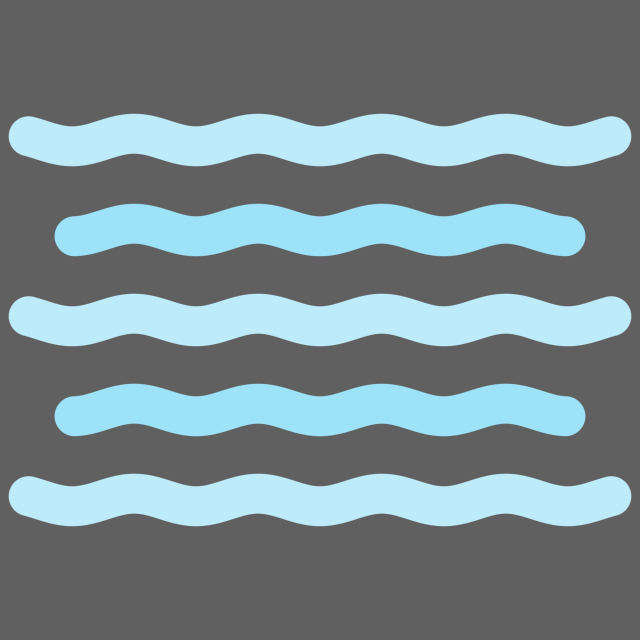
This pattern is drawn by a Shadertoy shader. Its source:

```glsl
const vec3 BACKGROUND = vec3(0.378, 0.378, 0.378);
const vec3 PALE_BLUE = vec3(0.745, 0.922, 0.980);
const vec3 SKY_BLUE = vec3(0.620, 0.886, 0.970);

const float OUTER_ROW = 2.0;           // rows run from -2 to 2
const float ROW_SPACING = 0.1406;
const float WAVELENGTH = 0.1935;
const float AMPLITUDE = 0.0098;
const float HALF_WIDTH = 0.0312;
const float LONG_HALF_LENGTH = 0.4552;  // to the centre of the round cap
const float SHORT_HALF_LENGTH = 0.3835;
const int NEWTON_STEPS = 5;
const float TAU = 6.2831853;

// Distance to a cosine curve with a trough at x = 0, cut at +-halfLength
float waveDistance(vec2 p, float halfLength) {
    float k = TAU / WAVELENGTH;
    float t = clamp(p.x, -halfLength, halfLength);
    for (int i = 0; i < NEWTON_STEPS; i++) {
        float height = -AMPLITUDE * cos(k * t);
        float slope = AMPLITUDE * k * sin(k * t);
        float bend = -k * k * height;
        float offset = height - p.y;
        float gradient = t - p.x + offset * slope;
        float curvature = max(1.0 + slope * slope + offset * bend, 0.25);
        t = clamp(t - gradient / curvature, -halfLength, halfLength);
    }
    return length(p - vec2(t, -AMPLITUDE * cos(k * t)));
}

void mainImage(out vec4 fragColor, in vec2 fragCoord) {
    float canvas = min(iResolution.x, iResolution.y);
    vec2 p = (fragCoord - 0.5 * iResolution.xy) / canvas;
    float pixel = 1.0 / canvas;

    // Nearest row; odd rows are shorter and deeper in colour
    float row = clamp(round(p.y / ROW_SPACING), -OUTER_ROW, OUTER_ROW);
    float odd = mod(abs(row), 2.0);
    p.y -= row * ROW_SPACING;

    // Round-capped stroke
    float halfLength = mix(LONG_HALF_LENGTH, SHORT_HALF_LENGTH, odd);
    float edge = waveDistance(p, halfLength) - HALF_WIDTH;
    float coverage = 1.0 - smoothstep(-0.75 * pixel, 0.75 * pixel, edge);

    vec3 strokeColor = mix(PALE_BLUE, SKY_BLUE, odd);
    fragColor = vec4(mix(BACKGROUND, strokeColor, coverage), 1.0);
}
```
